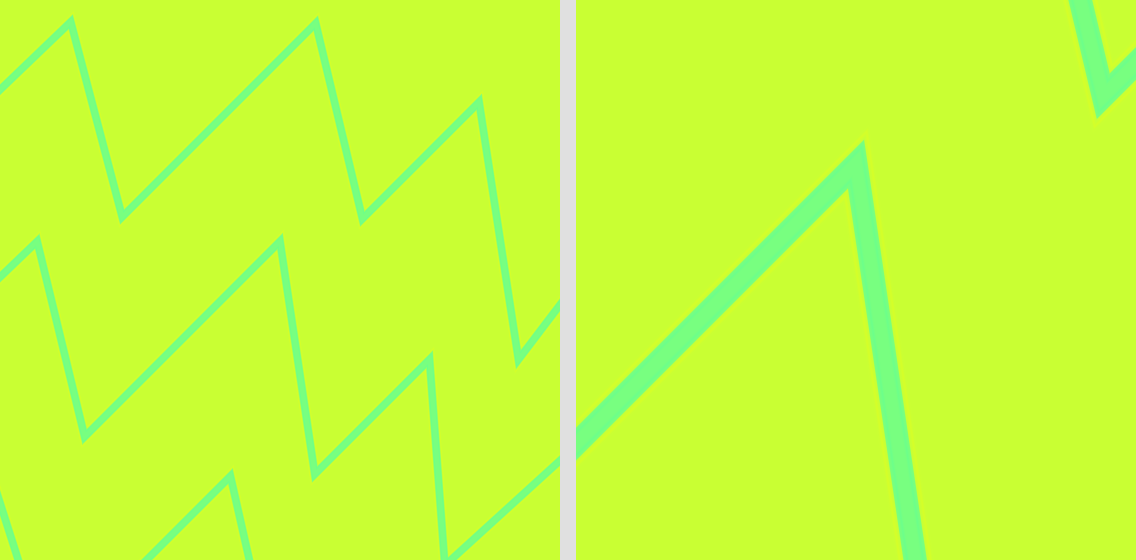
Left, the full canvas; right, a detail of the centre.
A WebGL 2 fragment shader for this pattern:

```glsl
#version 300 es
precision highp float;
// Thin mint zigzag bands on flat lime, sloping down to the right.
// Each band is the outline of a union of wedges, one per peak;
// peaks step down and to the left from row to row, with uneven drift.

uniform vec2 u_resolution;
out vec4 outColor;

// Signed distance to the mitred wedge below a peak, negative inside.
// rise is dy/dx of the left side, fall is dx/-dy of the steep right side.
float wedge(vec2 p, vec2 peak, float rise, float fall) {
    vec2 q = p - peak;
    float leftSide = (q.y - rise * q.x) / sqrt(1.0 + rise * rise);
    float rightSide = (q.x + fall * q.y) / sqrt(1.0 + fall * fall);
    return max(leftSide, rightSide);
}

// Signed distance to one zigzag: wedges joined so that valleys stay sharp.
float zigzag(vec2 p, int row) {
    float r = float(row);
    float bend = 0.5 * r * (r - 1.0);

    // Four columns of peaks: first position, step per row, growing drift
    vec4 peakX = vec4(0.1263, 0.5638, 0.8555, 1.172)
               - r * vec4(0.0599, 0.0638, 0.0885, 0.0) - bend * 0.0247;
    vec4 peakY = vec4(0.9609, 0.9583, 0.8177, 0.682)
               - r * vec4(0.392, 0.3893, 0.4596, 0.3477)
               - bend * vec4(0.018, 0.03, 0.03, 0.03);

    // Long sides lie near 45 degrees, short sides tilt differently per row
    vec4 rise = vec4(0.96, 1.0, 1.0, 1.316 - 0.405 * r);
    vec4 fall = row == 0 ? vec4(0.264, 0.239, 0.153, 0.15)
              : row == 1 ? vec4(0.243, 0.1495, 0.0745, 0.07)
                         : vec4(0.32, 0.226, 0.15, 0.1);

    float d = 10.0;
    for (int i = 0; i < 4; i++) {
        d = min(d, wedge(p, vec2(peakX[i], peakY[i]), rise[i], fall[i]));
    }
    return d;
}

void main() {
    vec2 p = gl_FragCoord.xy / u_resolution;
    float pixel = 1.0 / min(u_resolution.x, u_resolution.y);

    // Nearest of the three bands
    float d = 10.0;
    for (int row = 0; row < 3; row++) {
        d = min(d, abs(zigzag(p, row)));
    }

    // Smooth stroke with a faint contrast rim on both sides of its edge
    float edge = d - 0.0069;
    float ink = 1.0 - smoothstep(-0.75 * pixel, 0.75 * pixel, edge);
    float offset = (abs(edge) - 0.0022) / 0.0009;
    ink -= 0.13 * sign(edge) * exp(-offset * offset);

    vec3 lime = vec3(0.79, 1.0, 0.20);
    vec3 mint = vec3(0.47, 1.0, 0.50);
    outColor = vec4(mix(lime, mint, ink), 1.0);
}
```
